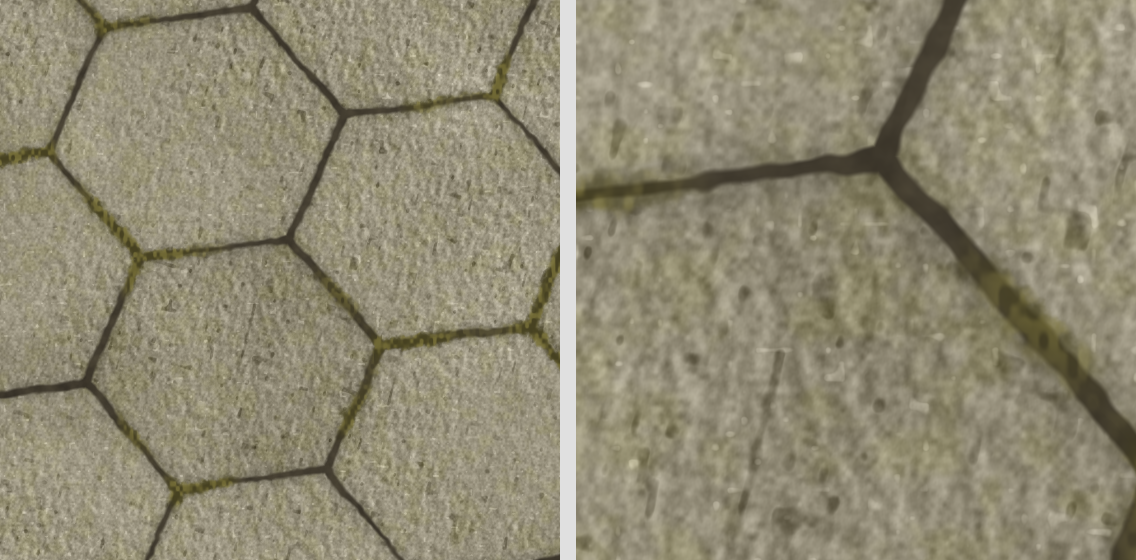
Left, the full canvas; right, a detail of the centre.
Reproduce this texture procedurally as a Shadertoy shader.

```glsl
// Paving lattice: columns are the steps between neighbouring tile centres
const mat2 LATTICE = mat2(0.0658, -0.4121, 0.4290, -0.1549);
const vec2 FIRST_CENTRE = vec2(0.3516, 0.7617);

const float JOINT_MIN = 0.0030;      // half widths of the joints
const float JOINT_MAX = 0.0075;
const float CORNER_WIDENING = 0.0035;
const float CORNER_REACH = 0.016;
const float MOSS_HALF_WIDTH = 0.015;
const float EDGE_WOBBLE = 0.007;
const float GRAIN_RELIEF = 0.24;
const float FINE_GRAIN = 0.11;
const float BLOTCHES = 0.13;
const float TILE_VARIATION = 0.045;

const vec3 STONE = vec3(0.590, 0.565, 0.487);
const vec3 STONE_TINTED = vec3(0.580, 0.558, 0.440);
const vec3 JOINT_DARK = vec3(0.17, 0.15, 0.12);
const vec3 JOINT_SOIL = vec3(0.33, 0.30, 0.23);
const vec3 MOSS_DARK = vec3(0.28, 0.26, 0.12);
const vec3 MOSS_LIGHT = vec3(0.47, 0.44, 0.21);

float hash(vec2 p) {
    vec3 q = fract(vec3(p.xyx) * 0.1031);
    q += dot(q, q.yzx + 33.33);
    return fract((q.x + q.y) * q.z);
}

float noise(vec2 p) {
    vec2 i = floor(p), f = fract(p);
    f = f * f * (3.0 - 2.0 * f);
    return mix(mix(hash(i), hash(i + vec2(1, 0)), f.x),
               mix(hash(i + vec2(0, 1)), hash(i + vec2(1, 1)), f.x), f.y);
}

float fbm(vec2 p) {
    float sum = 0.0, weight = 0.53;
    for (int i = 0; i < 4; i++) {
        sum += weight * noise(p);
        p = mat2(1.6, 1.2, -1.2, 1.6) * p + 17.3;
        weight *= 0.5;
    }
    return sum;
}

// Signed position across the three pairs of hexagon sides; a side lies at 1
vec3 sideCoords(vec2 d) {
    return vec3(2.0 * d.x + d.y, d.x + 2.0 * d.y, d.y - d.x);
}

// Returns the tile index and the distances to its nearest two sides
vec4 hexTile(vec2 p) {
    mat2 toCell = inverse(LATTICE);
    vec2 q = toCell * (p - FIRST_CENTRE), tile = vec2(0);
    vec3 sides = vec3(0);
    float best = 1e9;
    for (int i = 0; i < 4; i++) {
        vec2 candidate = floor(q) + vec2(i & 1, i >> 1);
        vec3 s = abs(sideCoords(q - candidate));
        float reach = max(s.x, max(s.y, s.z));
        if (reach < best) {
            best = reach;
            tile = candidate;
            sides = s;
        }
    }
    vec3 slope = vec3(length(vec2(2, 1) * toCell), length(vec2(1, 2) * toCell),
                      length(vec2(-1, 1) * toCell));
    vec3 d = (1.0 - sides) / slope;
    float nearest = min(d.x, min(d.y, d.z));
    float second = max(min(d.x, d.y), min(max(d.x, d.y), d.z));
    return vec4(tile, nearest, second);
}

vec3 stoneColour(vec2 p, vec2 tile) {
    // Slanted wrinkles lit from the upper right
    vec2 q = mat2(0.97, 0.25, -0.25, 0.97) * p * vec2(105.0, 72.0) + 40.0;
    float relief = fbm(q) - fbm(q + vec2(0.55, 0.4));
    float roughness = mix(0.6, 1.35, noise(p * 4.5 + 8.0));
    float shade = relief * GRAIN_RELIEF * roughness;
    shade += (noise(p * 260.0) - 0.5) * FINE_GRAIN;
    shade += (fbm(p * 6.0 + 3.0) - 0.5) * BLOTCHES;
    shade += (hash(tile + 51.0) - 0.5) * TILE_VARIATION;

    // Sparse pits and pale chips
    shade -= 0.12 * smoothstep(0.82, 0.95, noise(q * 0.9 + 90.0)) * roughness;
    shade += 0.10 * smoothstep(0.86, 0.97, noise(p * 120.0 + 60.0));
    float tint = smoothstep(0.4, 0.75, fbm(p * 38.0 + 21.0));
    return mix(STONE, STONE_TINTED, tint) + shade;
}

void mainImage(out vec4 fragColor, in vec2 fragCoord) {
    vec2 p = fragCoord / iResolution.xy;
    float pixel = 1.0 / min(iResolution.x, iResolution.y);

    // Worn, slightly crooked tile edges
    vec2 wobble = vec2(noise(p * 17.0), noise(p * 17.0 + 70.0)) - 0.5;
    vec2 chips = vec2(noise(p * 85.0 + 5.0), noise(p * 85.0 + 35.0)) - 0.5;
    vec4 hex = hexTile(p + EDGE_WOBBLE * (wobble + 0.45 * chips));
    float corner = exp(-max(hex.w, 0.0) / CORNER_REACH);

    vec3 colour = stoneColour(p, hex.xy);
    colour *= mix(0.86, 1.0, smoothstep(0.0, 0.028, hex.z));

    // Dark joints, partly filled with soil
    float halfWidth = mix(JOINT_MIN, JOINT_MAX, noise(p * 5.0 + 13.0)) + CORNER_WIDENING * corner;
    float soft = 0.0014 + pixel;
    float joint = 1.0 - smoothstep(halfWidth - soft, halfWidth + soft, hex.z);
    vec3 jointColour = mix(JOINT_DARK, JOINT_SOIL, fbm(p * 45.0 + 9.0) * 0.85);
    colour = mix(colour, jointColour, joint * 0.93);

    // Ragged moss in patches, mostly near the corners
    float patches = smoothstep(0.62, 0.82, noise(p * 8.0 + 27.0) + 0.24 * corner);
    float ragged = hex.z + (fbm(p * 75.0) - 0.5) * 0.016;
    float moss = patches * (1.0 - smoothstep(0.35, 1.0, ragged / MOSS_HALF_WIDTH));
    vec3 mossColour = mix(MOSS_DARK, MOSS_LIGHT, smoothstep(0.25, 0.8, noise(p * vec2(170.0, 110.0))));
    colour = mix(colour, mossColour, moss * 0.85);

    fragColor = vec4(clamp(colour, 0.0, 1.0), 1.0);
}
```
